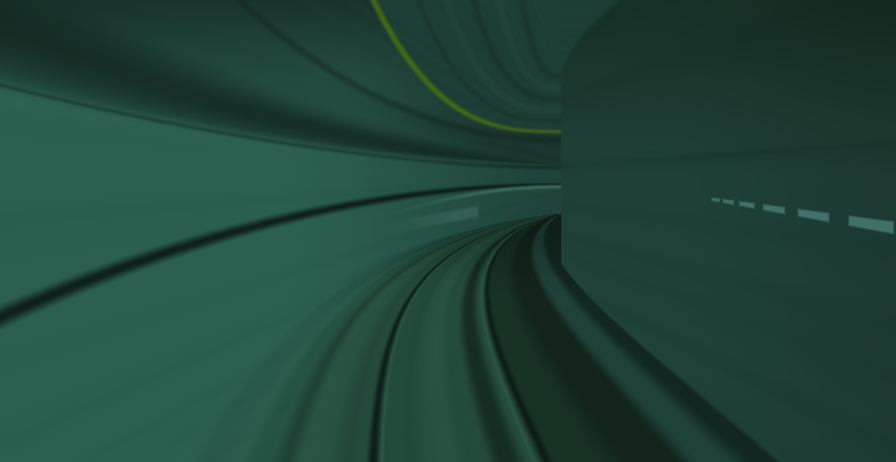
Write a Shadertoy shader that draws this background.

```glsl
// A curved tunnel seen in motion: a pale teal wall, ceiling arcs and rails
// sweep toward a vanishing edge beside a dark wall. Power curves shape the
// upper arcs; a bent perspective lane coordinate stripes the track bed.

const vec3 WALL = vec3(0.165, 0.370, 0.318);
const vec3 MID = vec3(0.140, 0.300, 0.260);
const vec3 SHADE = vec3(0.110, 0.235, 0.205);
const vec3 DEEP = vec3(0.085, 0.180, 0.150);
const vec3 BLACK = vec3(0.045, 0.095, 0.085);
const vec3 BED = vec3(0.145, 0.300, 0.225);
const vec3 GULLY = vec3(0.070, 0.140, 0.105);
const vec3 PALE = vec3(0.270, 0.480, 0.445);
const vec3 LIME = vec3(0.270, 0.440, 0.060);

const float ASPECT = 1.94;
const float EDGE_X = 1.215;      // vertical edge of the right wall
const float HORIZON = 0.462;     // where the rails meet, measured downward
const float WALL_FOOT = 2.33;    // lane position of the right wall's foot
const vec2 LAMP_START = vec2(1.490, 0.423);
const float LAMP_RATIO = 1.46;   // growth from one lamp to the next

float hash(float n) { return fract(sin(n * 127.1) * 43758.5453); }

float noise(float x) {
    float f = fract(x);
    return mix(hash(floor(x)), hash(floor(x) + 1.0), f * f * (3.0 - 2.0 * f));
}

// Signed distance to a power curve that flattens at its right end.
float arc(vec2 p, float endY, vec2 size, float power) {
    float s = max(EDGE_X - p.x, 0.0001) / size.x;
    float slope = size.y / size.x * power * pow(s, power - 1.0);
    return (p.y - endY - size.y * pow(s, power)) / sqrt(1.0 + slope * slope);
}

float stroke(float d, float halfWidth, float soft) {
    return 1.0 - smoothstep(halfWidth - soft, halfWidth + soft, abs(d));
}

vec3 leftWall(vec2 p, float px) {
    float t = clamp((EDGE_X - p.x) / EDGE_X, 0.0, 1.0);
    float streak = noise((p.y - 0.38) / (0.08 + t) * 24.0 + 40.0) - 0.5;
    float far = smoothstep(0.6, 1.25, p.x);
    vec3 col = mix(WALL, SHADE, far * 0.8);

    // Ceiling shade, with a long dark band above a pale ledge
    float ledge = arc(p, 0.364, vec2(EDGE_X, -0.18), 1.7);
    float lit = smoothstep(-0.08, 0.22, p.y) * (1.0 - 0.75 * smoothstep(0.7, 1.15, p.x));
    vec3 ceiling = mix(DEEP, MID, lit);
    float band = arc(p, 0.358, vec2(EDGE_X, -0.30), 1.6);
    ceiling = mix(ceiling, DEEP * 0.88, 0.85 * stroke(band, 0.07 * t, 0.006 + 0.065 * t));
    col = mix(ceiling, col, smoothstep(-0.004 - 0.03 * t, 0.004 + 0.03 * t, ledge));
    float glow = arc(p, 0.357, vec2(EDGE_X, -0.145), 1.7);
    col = mix(col, WALL * 1.07, 0.55 * stroke(glow, 0.018 * t, 0.003 + 0.025 * t));
    col = mix(col, DEEP, 0.65 * stroke(ledge, 0.003, 0.003 + px));
    float seam = arc(p, 0.303, vec2(0.697, -0.303), 2.1);
    col = mix(col, DEEP * 0.8, 0.55 * stroke(seam, 0.006, 0.009));

    // Ceiling beyond the bright arc
    float lime = arc(p, 0.285, vec2(0.407, -0.285), 2.9);
    col = mix(SHADE * 1.03, col, smoothstep(-0.012, 0.012, lime));
    for (int i = 0; i < 5; i++) {
        float k = float(i);
        float d = arc(p, 0.262 - 0.024 * k, vec2(0.31 - 0.053 * k, -0.265), 3.0);
        col = mix(col, i % 2 == 0 ? DEEP : MID, 0.5 * stroke(d, 0.004 + 0.006 * hash(k), 0.009));
    }
    col = mix(col, LIME, 0.85 * stroke(lime, 0.003 + 0.003 * smoothstep(1.2, 0.9, p.x), 0.003 + px));

    // Dark handrail line, pale reflection and a small lit panel
    float rail = arc(p, 0.399, vec2(EDGE_X, 0.288), 1.9);
    col = mix(col, BLACK, 0.9 * stroke(rail, 0.002 + 0.014 * t, 0.003 + 0.012 * t));
    float shine = arc(p, 0.404, vec2(0.356, 0.056), 2.0);
    float shineFade = smoothstep(0.82, 1.08, p.x);
    col = mix(col, PALE, 0.75 * shineFade * stroke(shine, 0.003, 0.003 + px));
    float panel = stroke(p.y - 0.458 + 0.186 * (p.x - 1.035), 0.012, 0.003 + px);
    panel *= smoothstep(0.82, 1.0, p.x) * (1.0 - smoothstep(1.035 - px, 1.035 + px, p.x));
    return mix(col, PALE * 0.82, 0.7 * panel) + streak * 0.012;
}

// Lane 0 is the left rail, lane 1 the right rail.
vec3 trackBed(vec3 wall, float lane, float depth, float soft) {
    vec3 col = mix(wall, BED, smoothstep(-1.3, -0.2, lane) * 0.8);
    col += (noise(lane * 9.0 + 30.0) - 0.5) * 0.05 * smoothstep(-1.3, -0.7, lane);
    col = mix(col, SHADE * 0.85, 0.65 * stroke(lane + 0.5, 0.04, 0.06 + soft));
    col = mix(col, SHADE, 0.55 * stroke(lane + 0.14, 0.07, 0.09 + soft));
    col = mix(col, GULLY, 0.75 * stroke(lane - 0.77, 0.08, 0.05 + soft));
    vec3 gutter = mix(DEEP * vec3(1.1, 1.08, 0.95), GULLY, smoothstep(1.25, 1.5, lane));
    col = mix(col, gutter, smoothstep(0.9, 1.04, lane));
    for (int i = 0; i < 2; i++) {
        float side = lane - float(i);
        col = mix(col, BLACK, 0.9 * stroke(side, 0.025, 0.02 + soft));
        col = mix(col, PALE * 0.8, 0.55 * stroke(side + 0.07 - 0.12 * float(1 - i), 0.008, 0.012 + soft));
    }
    col = mix(col, SHADE * 1.08, smoothstep(1.72, 1.88, lane));
    col = mix(col, DEEP * 0.85, smoothstep(2.02, 2.2, lane));
    return mix(col * 0.75, col, smoothstep(0.0, 0.18, depth));
}

vec3 rightWall(vec2 p, float px) {
    float dim = smoothstep(0.45, -0.05, p.y) * 0.75 + smoothstep(1.4, 2.0, p.x) * 0.3;
    vec3 col = mix(SHADE * 1.07, DEEP * vec3(0.95, 0.92, 0.85), clamp(dim, 0.0, 1.0));
    float fan = (p.y - 0.38) / (p.x - 0.75);
    col += (noise(fan * 22.0 + 50.0) - 0.5) * 0.012;
    col = mix(col, DEEP, 0.35 * stroke(p.y - 0.361 + 0.073 * (p.x - EDGE_X), 0.004, 0.008));

    // Lamps spaced in geometric perspective
    vec2 q = p - LAMP_START;
    float reach = max(q.x, 0.001);
    float k = log(reach / 0.0593) / log(LAMP_RATIO);
    float along = (abs(fract(k + 0.5) - 0.5) - 0.32) * reach * log(LAMP_RATIO);
    float across = abs(q.y - 0.157 * q.x) - 0.025 * reach - 0.001;
    float lamp = 1.0 - smoothstep(-px, px + 0.002, max(along, across));
    return mix(col, PALE, 0.85 * lamp * step(-0.5, k) * step(k, 5.5));
}

void mainImage(out vec4 fragColor, in vec2 fragCoord) {
    vec2 uv = fragCoord / iResolution.xy;
    vec2 p = vec2(uv.x * ASPECT, 1.0 - uv.y);   // y runs downward from the top
    float px = 1.0 / iResolution.y;

    // Bent perspective of the track
    float depth = max(p.y - HORIZON, 0.0001);
    float gauge = 0.6 * pow(depth, 0.75);
    float bend = EDGE_X - 0.417 * (1.0 - exp(-pow(depth / 0.1086, 0.83)));
    float lane = (p.x - bend) / gauge;

    vec3 col = leftWall(p, px);
    vec3 bed = trackBed(col, lane, depth, px / gauge);
    col = mix(col, bed, smoothstep(HORIZON - px, HORIZON + px, p.y) * smoothstep(-1.4, -1.0, lane));

    // Right wall: flared at the top, curved along its foot
    float flare = EDGE_X + 0.125 * pow(max(0.165 - p.y, 0.0) / 0.165, 1.6);
    float foot = p.y > HORIZON ? (lane - WALL_FOOT) * gauge : 1.0;
    float soft = px + 0.012 * smoothstep(0.17, 0.0, p.y) + 0.008 * smoothstep(0.6, 0.9, p.y);
    col = mix(col, rightWall(p, px), smoothstep(-soft, soft, min(p.x - flare, foot)));
    fragColor = vec4(col, 1.0);
}
```
